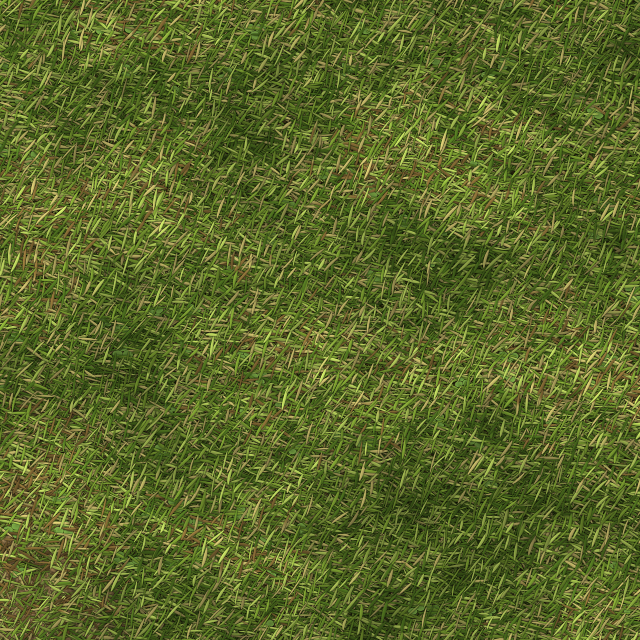
A WebGL 1 fragment shader for this texture:

```glsl
precision highp float;
// Draws a patchy summer lawn: layered grass blades, dry straw, clover and bare soil.

uniform vec2 u_resolution;

// Colours
const vec3 DEEP_SHADE  = vec3(0.11, 0.10, 0.03);
const vec3 HUMUS       = vec3(0.31, 0.27, 0.13);
const vec3 BARE_SOIL   = vec3(0.52, 0.42, 0.28);
const vec3 DARK_GREEN  = vec3(0.25, 0.36, 0.10);
const vec3 MID_GREEN   = vec3(0.38, 0.48, 0.15);
const vec3 LIGHT_GREEN = vec3(0.54, 0.61, 0.27);
const vec3 STRAW       = vec3(0.58, 0.54, 0.31);
const vec3 DEAD_BROWN  = vec3(0.40, 0.32, 0.16);
const vec3 CLOVER      = vec3(0.39, 0.53, 0.22);

// Sizes, in canvas heights
const vec2  BLADE_CELL   = vec2(0.020, 0.012);
const float BLADE_WIDTH  = 0.0017;  // half width
const float BLADE_SOFT   = 0.0010;  // edge blur
const float CLOVER_CELL  = 0.06;
const float CLOVER_SHARE = 0.32;

// Directions and light
const float LAYERS       = 12.0;
const float CLOVER_LAYER = 9.0;
const float LEAN         = 0.16;    // mean blade angle
const float LEAN_SPREAD  = 0.95;
const float SHADOW       = 0.30;

vec4 hash4(vec2 p) {
  vec4 q = fract(p.xyxy * vec4(0.1031, 0.1030, 0.0973, 0.1099));
  q += dot(q, q.wzxy + 33.33);
  return fract((q.xxyz + q.yzzw) * q.zywx);
}

vec2 gradient(vec2 cell) {
  float a = 6.2832 * hash4(cell + 71.0).x;
  return vec2(cos(a), sin(a));
}

float gradientNoise(vec2 p) {
  vec2 i = floor(p), f = p - i;
  vec2 w = f * f * f * (f * (f * 6.0 - 15.0) + 10.0);
  vec2 e = vec2(0.0, 1.0);
  float low  = mix(dot(gradient(i), f), dot(gradient(i + e.yx), f - e.yx), w.x);
  float high = mix(dot(gradient(i + e), f - e), dot(gradient(i + 1.0), f - 1.0), w.x);
  return mix(low, high, w.y);
}

mat2 rotation(float a) {
  float c = cos(a), s = sin(a);
  return mat2(c, -s, s, c);
}

// Blade colour for a pick from 0 (lush) to 1 (dead)
vec3 bladeColour(float pick) {
  vec3 c = mix(DARK_GREEN, MID_GREEN, smoothstep(0.16, 0.28, pick));
  c = mix(c, LIGHT_GREEN, smoothstep(0.50, 0.62, pick));
  c = mix(c, STRAW, smoothstep(0.75, 0.81, pick));
  return mix(c, DEAD_BROWN, smoothstep(0.94, 0.97, pick));
}

// Lays one sheet of tapered, curved blades over the colour
vec3 addBlades(vec3 col, vec2 p, float layer, float dryness, float bare, float soft) {
  vec2 local = rotation(LEAN + LEAN_SPREAD * sin(layer * 2.4 + 0.6)) * p + layer * vec2(7.3, 3.1);
  vec2 home = floor(local / BLADE_CELL);
  float depthLight = mix(0.70, 1.13, layer / (LAYERS - 1.0));
  for (int y = -1; y <= 1; y++) {
    for (int x = -1; x <= 1; x++) {
      vec2 cell = home + vec2(float(x), float(y));
      vec4 place = hash4(cell + layer * 17.0);
      vec4 look = hash4(cell + layer * 29.0 + 400.0);
      vec2 q = rotation(0.7 * (place.z - 0.5)) * (local - (cell + place.xy) * BLADE_CELL);
      float along = q.x / (BLADE_CELL.x * mix(0.5, 1.0, place.w));
      q.y += 0.003 * (look.y - 0.5) * along * along;
      float halfWidth = BLADE_WIDTH * mix(0.65, 1.35, look.z);
      float edge = abs(q.y) - halfWidth * (1.0 - 0.8 * along * along);
      float present = (1.0 - smoothstep(0.8, 1.0, abs(along))) * step(bare * 0.6, look.w);
      float cover = present * (1.0 - smoothstep(-soft, soft, edge));
      float shade = present * (1.0 - smoothstep(0.0, 0.0022, edge));
      float sheen = 1.0 + 0.14 * clamp(q.y / halfWidth, -1.0, 1.0);
      float light = depthLight * sheen * mix(0.82, 1.18, fract(look.w * 13.0));
      col *= 1.0 - SHADOW * shade;
      col = mix(col, bladeColour(clamp(look.x + dryness, 0.0, 1.0)) * light, cover);
    }
  }
  return col;
}

// Scatters three-leaved clover in loose groups
vec3 addClover(vec3 col, vec2 p, float soft) {
  vec2 home = floor(p / CLOVER_CELL);
  for (int y = -1; y <= 1; y++) {
    for (int x = -1; x <= 1; x++) {
      vec2 cell = home + vec2(float(x), float(y));
      vec4 h = hash4(cell + 900.0);
      float grows = step(h.z, CLOVER_SHARE + 0.9 * gradientNoise(cell * 0.23 + 5.0));
      vec2 q = (p - (cell + h.xy) * CLOVER_CELL) * vec2(1.0, 1.25);
      float radius = mix(0.0055, 0.0100, h.w);
      float sector = mod(atan(q.y, q.x + 0.00001) + h.x * 40.0, 2.0944) - 1.0472;
      vec2 leaf = length(q) * vec2(cos(sector), sin(sector)) - vec2(radius, 0.0);
      float edge = length(leaf) - radius * 0.85;
      float light = 0.88 + 0.22 * length(leaf) / radius + 0.2 * (h.y - 0.5);
      col *= 1.0 - grows * 0.4 * (1.0 - smoothstep(0.0, 0.004, edge));
      col = mix(col, CLOVER * light, grows * (1.0 - smoothstep(-soft, soft, edge)));
    }
  }
  return col;
}

void main() {
  vec2 p = gl_FragCoord.xy / u_resolution.y;
  float soft = max(BLADE_SOFT, 0.5 / u_resolution.y);

  // Broad lush and dry patches, with worn soil toward the lower left
  float patches = gradientNoise(p * vec2(2.6, 4.2) + 3.7) + 0.5 * gradientNoise(p * vec2(6.0, 9.0) + 11.0);
  float clumps = gradientNoise(p * vec2(15.0, 21.0) + 23.0);
  float corner = length((p - vec2(0.02, 0.08)) * vec2(1.0, 0.6));
  float bare = 1.0 - smoothstep(0.03, 0.24, corner + 0.16 * patches + 0.08 * clumps);
  float dryness = 0.32 * patches + 0.12 * clumps + 0.16 * bare;

  // Ground between the blades
  float crumbs = gradientNoise(p * 190.0) + 0.5 * gradientNoise(p * 90.0);
  vec3 col = mix(DEEP_SHADE, HUMUS, smoothstep(-0.4, 0.6, crumbs));
  col = mix(col, BARE_SOIL * (1.0 + 0.45 * crumbs), bare);

  // Blades from the ground up, over gently bent directions
  vec2 bent = p + 0.012 * vec2(gradientNoise(p * 7.0), gradientNoise(p * 7.0 + 40.0));
  for (float layer = 0.0; layer < LAYERS; layer++) {
    if (layer == CLOVER_LAYER) col = addClover(col, p, soft);
    col = addBlades(col, bent, layer, dryness, bare, soft);
  }

  col *= 1.0 + 0.30 * patches + 0.14 * clumps;
  gl_FragColor = vec4(clamp(col, 0.0, 1.0), 1.0);
}
```
